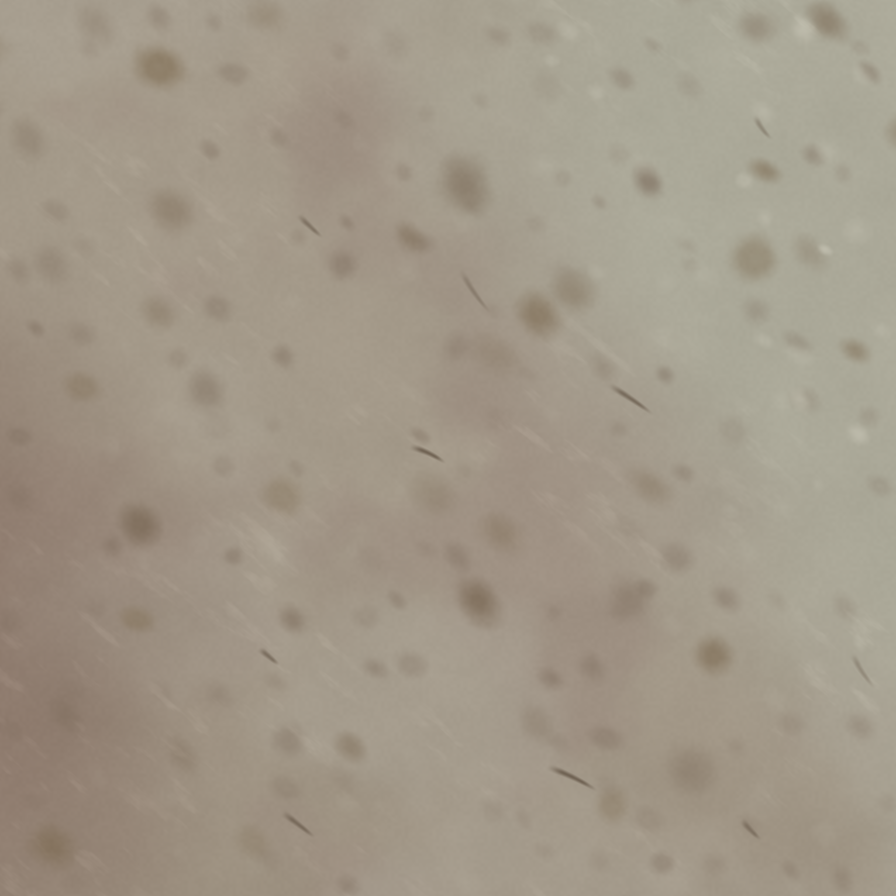
Give the GLSL for this texture, as a WebGL 1 fragment shader.

```glsl
precision highp float;
// Pale mottled skin with soft brown spots, a few short hairs and moist glints.
// A broad colour gradient carries value noise; spots, hairs and glints are
// scattered on jittered grids, each cell drawing one feature from its hash.

uniform vec2 u_resolution;

const vec3 SKIN_MID    = vec3(0.643, 0.603, 0.540);
const vec3 SKIN_GREEN  = vec3(0.672, 0.663, 0.600);
const vec3 SKIN_ROSE   = vec3(0.550, 0.472, 0.420);
const vec3 SKIN_LOW    = vec3(0.612, 0.565, 0.500);
const vec3 MOTTLE_PINK = vec3(0.610, 0.548, 0.498);
const vec3 MOTTLE_PALE = vec3(0.665, 0.635, 0.580);
const vec3 SPOT_GREY   = vec3(0.475, 0.410, 0.350);
const vec3 SPOT_OCHRE  = vec3(0.490, 0.415, 0.305);
const vec3 HAIR_COLOR  = vec3(0.380, 0.325, 0.265);
const vec3 GLINT_COLOR = vec3(0.780, 0.770, 0.710);

const float LARGE_GRID = 8.0;     // cells across the canvas
const float SMALL_GRID = 14.0;
const float HAIR_GRID  = 5.0;
const float GLINT_GRID = 17.0;
const float HAIR_WIDTH = 0.0032;  // in canvas heights
const float HAIR_SHARE = 0.30;    // cells that hold a hair
const float SLANT      = -0.7;    // common direction of spots and hairs
const float GRAIN      = 0.012;

float hash(vec2 p) {
  vec3 q = fract(vec3(p.xyx) * 0.1031);
  q += dot(q, q.yzx + 33.33);
  return fract((q.x + q.y) * q.z);
}

vec2 hash2(vec2 p) {
  return vec2(hash(p + 17.3), hash(p + 71.9));
}

float noise(vec2 p) {
  vec2 i = floor(p), f = fract(p);
  f = f * f * (3.0 - 2.0 * f);
  return mix(mix(hash(i), hash(i + vec2(1.0, 0.0)), f.x),
             mix(hash(i + vec2(0.0, 1.0)), hash(i + 1.0), f.x), f.y);
}

float fbm(vec2 p) {
  float sum = 0.0, amp = 0.5;
  for (int i = 0; i < 4; i++) {
    sum += amp * noise(p);
    p = p * 2.03 + 9.7;
    amp *= 0.5;
  }
  return sum / 0.9375;
}

vec2 rotate(vec2 p, float a) {
  float c = cos(a), s = sin(a);
  return vec2(c * p.x + s * p.y, c * p.y - s * p.x);
}

// Soft blots; radius range is in cells. Returns (strength, ochre share).
vec2 spots(vec2 uv, float grid, float density, vec2 radii, float seed) {
  vec2 p = uv * grid, cell = floor(p), best = vec2(0.0);
  float wobble = 0.45 * (fbm(uv * 40.0 + seed) - 0.5);
  for (int y = -1; y <= 1; y++) {
    for (int x = -1; x <= 1; x++) {
      vec2 id = cell + vec2(float(x), float(y)) + seed;
      vec2 shape = hash2(id + 3.1), look = hash2(id + 41.7);
      vec2 d = p - (id - seed) - mix(vec2(0.12), vec2(0.88), hash2(id));
      d = rotate(d, SLANT + 0.8 * (look.x - 0.5));
      d.y *= mix(1.0, 1.6, shape.y);
      float r = length(d) / mix(radii.x, radii.y, shape.x) + wobble;
      float blot = 1.0 - smoothstep(0.1, 1.4, r);
      blot *= 1.0 - 0.25 * step(0.85, look.x) * (1.0 - smoothstep(0.0, 0.6, r));
      blot *= mix(0.3, 0.9, look.y * look.y) * step(hash(id + 8.8), density);
      if (blot > best.x) best = vec2(blot, look.x);
    }
  }
  return best;
}

// Short, curved, tapering strokes along the common slant.
float hairs(vec2 uv, float pixel) {
  vec2 p = uv * HAIR_GRID, cell = floor(p);
  float ink = 0.0;
  for (int y = -1; y <= 1; y++) {
    for (int x = -1; x <= 1; x++) {
      vec2 id = cell + vec2(float(x), float(y));
      vec2 look = hash2(id + 23.4);
      vec2 d = (p - id - mix(vec2(0.15), vec2(0.85), hash2(id + 5.0))) / HAIR_GRID;
      d = rotate(d, SLANT + 0.7 * (look.x - 0.5));
      float t = d.x / mix(0.015, 0.034, look.y);
      d.y += 0.006 * (look.x - 0.5) * t * t;
      float width = HAIR_WIDTH * (1.0 - 0.5 * t);
      float line = 1.0 - smoothstep(0.0, width + pixel, abs(d.y));
      line *= 1.0 - smoothstep(0.3, 1.0, abs(t));
      ink = max(ink, line * mix(0.3, 0.85, look.x) * step(hash(id + 60.0), HAIR_SHARE));
    }
  }
  return ink;
}

void main() {
  vec2 uv = gl_FragCoord.xy / u_resolution.y;
  float pixel = 1.0 / u_resolution.y;

  // Skin: green light at upper right, rose shade at left, dimmer below
  vec2 warped = uv + 0.22 * (vec2(fbm(uv * 3.0), fbm(uv * 3.0 + 40.0)) - 0.5);
  vec3 color = mix(SKIN_LOW, SKIN_MID, smoothstep(0.0, 0.6, warped.y + 0.2 * warped.x));
  color = mix(color, MOTTLE_PINK, 0.65 * smoothstep(0.47, 0.70, fbm(uv * 5.0 + 13.0)));
  color = mix(color, MOTTLE_PALE, 0.55 * smoothstep(0.50, 0.72, fbm(uv * 4.0 + 55.0)));
  color = mix(color, SKIN_GREEN, smoothstep(0.82, 1.20, 0.95 * warped.x + 0.55 * warped.y));
  float rose = length((warped - vec2(-0.06, 0.33)) * vec2(1.0, 0.70));
  color = mix(color, SKIN_ROSE, 0.95 * (1.0 - smoothstep(0.06, 0.40, rose)));
  color += 0.030 * (fbm(uv * 16.0) - 0.5);

  // Spots: faint small ones below strong large ones
  vec2 small = spots(uv, SMALL_GRID, 0.6, vec2(0.15, 0.28), 90.0);
  color = mix(color, SPOT_GREY, 0.45 * small.x);
  vec2 large = spots(uv, LARGE_GRID, 0.66, vec2(0.14, 0.25), 30.0);
  color = mix(color, mix(SPOT_GREY, SPOT_OCHRE, large.y), 0.85 * large.x);

  // Moist glints, mostly in the light, and faint pale creases
  float wet = smoothstep(0.95, 1.4, uv.x + 0.6 * uv.y);
  vec2 glint = spots(uv, GLINT_GRID, 0.45, vec2(0.14, 0.32), 150.0);
  color = mix(color, GLINT_COLOR, glint.x * (0.10 + 0.75 * wet));
  float crease = fbm(rotate(uv, SLANT) * vec2(22.0, 80.0));
  color += 0.030 * smoothstep(0.58, 0.85, crease) * smoothstep(0.45, 0.65, fbm(uv * 4.0 + 70.0));

  color = mix(color, HAIR_COLOR, hairs(uv, pixel));
  color += GRAIN * (noise(uv * 260.0) - 0.5);
  gl_FragColor = vec4(color, 1.0);
}
```
